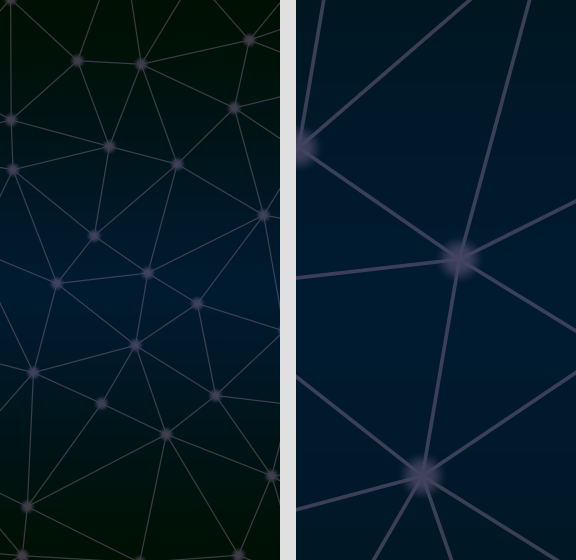
Left: the whole. Right: its middle third, enlarged.
Write a WebGL 1 fragment shader that draws this background.

```glsl
precision highp float;
// Faint triangulated network of glowing nodes over a dark green-to-blue vertical gradient.

uniform vec2 u_resolution;

// Lengths are in canvas widths unless noted.
const vec3 EDGE_COLOR = vec3(0.0, 0.062, 0.012);
const vec3 CENTER_COLOR = vec3(0.0, 0.102, 0.188);
const vec3 MESH_COLOR = vec3(0.63, 0.50, 0.67);
const float GRADIENT_CENTER = 0.485;  // fraction of the height
const float CELL_SIZE = 0.308;
const float JITTER = 0.33;            // fraction of a cell
const float GRID_ANGLE = 0.42;
const vec2 GRID_OFFSET = vec2(7.3, 4.6);
const float LINE_HALF_WIDTH = 0.0022;
const float LINE_ALPHA = 0.37;
const float NODE_CORE = 0.009;
const float NODE_GLOW = 0.031;
const float NODE_ALPHA = 0.36;

vec2 hash22(vec2 p) {
  vec2 k = vec2(dot(p, vec2(127.1, 311.7)), dot(p, vec2(269.5, 183.3)));
  return fract(sin(k) * 43758.5453);
}

// Jittered grid point, in cell units.
vec2 nodeAt(vec2 id) {
  return id + 0.5 + JITTER * (2.0 * hash22(id) - 1.0);
}

float cross2(vec2 a, vec2 b) {
  return a.x * b.y - a.y * b.x;
}

float segmentDistance(vec2 p, vec2 a, vec2 b) {
  vec2 ab = b - a;
  float t = clamp(dot(p - a, ab) / dot(ab, ab), 0.0, 1.0);
  return length(p - a - t * ab);
}

// True when the Delaunay diagonal of the quad a, b, c, d runs from a to c.
bool splitsAlongAC(vec2 a, vec2 b, vec2 c, vec2 d) {
  float sinB = cross2(c - b, a - b);
  float cosB = dot(c - b, a - b);
  float sinD = cross2(a - d, c - d);
  float cosD = dot(a - d, c - d);
  return sinB * cosD + cosB * sinD > 0.0;
}

// Distances to the nearest line (x) and the nearest node (y), in cell units.
vec2 meshDistance(vec2 p) {
  vec2 base = floor(p - 0.5);
  vec2 nearest = vec2(10.0);
  for (int j = -1; j <= 1; j++) {
    for (int i = -1; i <= 1; i++) {
      vec2 id = base + vec2(float(i), float(j));
      vec2 a = nodeAt(id);
      vec2 b = nodeAt(id + vec2(1.0, 0.0));
      vec2 c = nodeAt(id + vec2(1.0, 1.0));
      vec2 d = nodeAt(id + vec2(0.0, 1.0));
      float sides = min(segmentDistance(p, a, b), segmentDistance(p, a, d));
      float diagonal = splitsAlongAC(a, b, c, d)
          ? segmentDistance(p, a, c) : segmentDistance(p, b, d);
      nearest.x = min(nearest.x, min(sides, diagonal));
      nearest.y = min(nearest.y, length(p - a));
    }
  }
  return nearest;
}

vec3 background(float height) {
  float t = clamp(1.0 - 2.0 * abs(height - GRADIENT_CENTER), 0.0, 1.0);
  float glow = mix(t, smoothstep(0.0, 1.0, t), 0.6);
  return mix(EDGE_COLOR, CENTER_COLOR, glow);
}

void main() {
  vec2 p = gl_FragCoord.xy / u_resolution.x;
  float pixel = 1.0 / u_resolution.x;

  // Turn the grid so that its rows do not follow the canvas sides.
  float s = sin(GRID_ANGLE);
  float c = cos(GRID_ANGLE);
  vec2 gridPos = mat2(c, s, -s, c) * p / CELL_SIZE + GRID_OFFSET;
  vec2 dist = meshDistance(gridPos) * CELL_SIZE;

  // Antialiased lines and soft nodes.
  float line = LINE_ALPHA * clamp((LINE_HALF_WIDTH - dist.x) / pixel + 0.5, 0.0, 1.0);
  float node = NODE_ALPHA * (1.0 - smoothstep(NODE_CORE, NODE_GLOW, dist.y));
  float alpha = max(line, node) + 0.12 * min(line, node);

  vec3 color = background(gl_FragCoord.y / u_resolution.y);
  gl_FragColor = vec4(mix(color, MESH_COLOR, alpha), 1.0);
}
```
